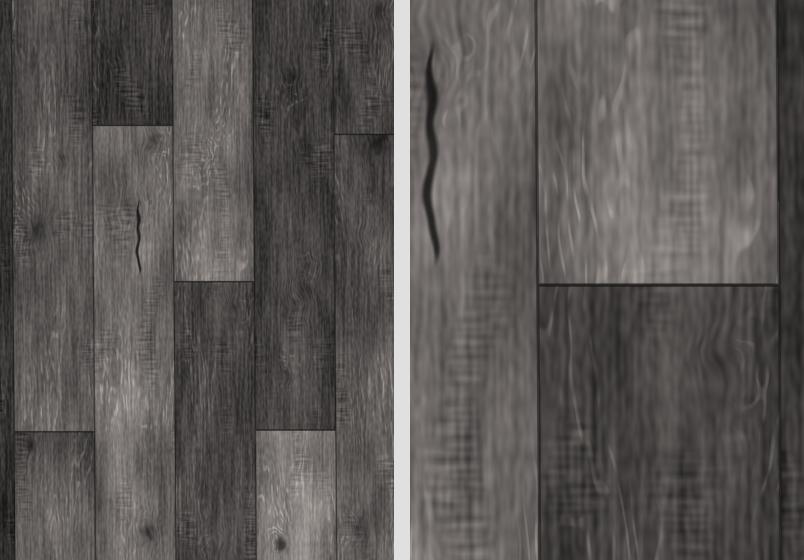
Left: the whole. Right: its middle third, enlarged.
Write a WebGL 2 fragment shader that draws this texture.

```glsl
#version 300 es
precision highp float;
// Dark grey limed oak floor: staggered vertical planks with pale grain, knots and saw marks.
uniform vec2 u_resolution;
out vec4 fragColor;

const float PLANK_WIDTH = 0.1436;   // all lengths are in canvas heights
const float FIRST_SEAM = 0.0234;
const float SEAM_LEAN = 0.007;
const vec3 WOOD_TINT = vec3(1.03, 0.985, 0.965);
const vec3 SEAM_COLOR = vec3(0.10, 0.09, 0.09);

// Height of the end joint in each column
const float JOINTS[6] = float[6](-1.0, 0.229, 0.776, 0.497, 0.232, 0.760);
// Brightness: lower plank bottom and top, upper plank bottom and top
const vec4 TONES[6] = vec4[6](
  vec4(0.17, 0.17, 0.16, 0.21), vec4(0.38, 0.27, 0.35, 0.29),
  vec4(0.40, 0.41, 0.20, 0.22), vec4(0.27, 0.25, 0.41, 0.36),
  vec4(0.50, 0.45, 0.27, 0.22), vec4(0.38, 0.25, 0.25, 0.27));

float hash(vec2 p) {
  vec3 a = fract(vec3(p.xyx) * vec3(0.1031, 0.1030, 0.0973));
  a += dot(a, a.yzx + 33.33);
  return fract((a.x + a.y) * a.z);
}

float cornerSlope(vec2 cell, vec2 offset) {
  float angle = 6.2832 * hash(cell);
  return dot(vec2(cos(angle), sin(angle)), offset);
}

// Gradient noise, about -0.6 to 0.6
float noise(vec2 p) {
  vec2 i = floor(p), f = p - i, e = vec2(1.0, 0.0);
  vec2 w = f * f * f * (f * (f * 6.0 - 15.0) + 10.0);
  float low = mix(cornerSlope(i, f), cornerSlope(i + e, f - e), w.x);
  float high = mix(cornerSlope(i + e.yx, f - e.yx), cornerSlope(i + 1.0, f - 1.0), w.x);
  return mix(low, high, w.y);
}

float fbm(vec2 p) {
  float sum = 0.0, amp = 1.0;
  for (int i = 0; i < 4; i++) {
    sum += amp * noise(p);
    p = p * 2.1 + 19.7;
    amp *= 0.55;
  }
  return sum;
}

// x: bend of the growth rings around knots, y: darkness of the knots
vec2 knots(vec2 q, vec2 id) {
  vec2 sum = vec2(0.0);
  for (int i = 0; i < 3; i++) {
    vec2 key = id * 13.0 + float(i) * 5.3 + 40.0;
    vec2 center = vec2((hash(key) - 0.5) * 0.09, (float(i) + hash(key + 1.7)) / 3.0);
    float size = mix(0.009, 0.022, hash(key + 3.1));
    vec2 d = (q - center) / (size * vec2(1.0, 1.5));
    d += 0.5 * vec2(noise(q * 70.0 + key), noise(q * 60.0 - key));
    float r2 = dot(d, d);
    sum += vec2(4.5 * exp(-0.35 * r2), hash(key + 6.9) * (exp(-3.0 * r2) + 0.35 * exp(-0.4 * r2)));
  }
  return sum;
}

// Pale ring lines: nested arches along the plank, warped by noise and knots
float ringLines(vec2 q, vec2 seed, float bend, float arch) {
  float x = q.x + 0.015 * noise(vec2(3.0, q.y * 4.0) + seed);
  float field = 95.0 * sqrt(x * x + 0.00002) - 12.0 * arch * q.y + bend;
  field += 5.0 * noise(q * vec2(16.0, 3.5) + seed) + 0.7 * noise(q * vec2(90.0, 24.0) + seed);
  float soft = clamp(fwidth(field), 0.08, 0.4);
  float line = 1.0 - smoothstep(0.05, 0.08 + soft, abs(fract(field) - 0.5));
  float patches = smoothstep(-0.12, 0.35, noise(q * vec2(17.0, 5.0) + seed + 8.0));
  float breaks = smoothstep(-0.3, 0.25, noise(q * vec2(170.0, 45.0) + seed));
  return line * patches * breaks;
}

// Short saw marks across the grain, in scattered patches
float sawMarks(vec2 q, vec2 seed) {
  float patches = smoothstep(0.1, 0.45, noise(q * vec2(20.0, 9.0) + seed + 31.0));
  return patches * noise(q * vec2(38.0, 230.0) + seed);
}

// Tapering split along the grain
float split(vec2 q, vec2 center, float halfLength, float width) {
  float t = (q.y - center.y) / halfLength;
  float x = q.x - center.x + 0.007 * noise(vec2(5.0, q.y * 30.0));
  float w = width * max(1.0 - t * t, 0.0) * (0.7 + noise(vec2(9.0, q.y * 45.0)));
  return (1.0 - smoothstep(w * 0.3, w + 0.002, abs(x))) * smoothstep(1.0, 0.8, abs(t));
}

float seam(float dist, float halfWidth, float pixel) {
  return 1.0 - smoothstep(halfWidth - 0.5 * pixel, halfWidth + pixel, abs(dist));
}

void main() {
  float pixel = 1.0 / u_resolution.y;
  vec2 p = gl_FragCoord.xy * pixel;

  // Plank layout
  float across = (p.x - FIRST_SEAM + SEAM_LEAN * (p.y - 0.5)) / PLANK_WIDTH;
  float column = floor(across);
  int index = clamp(int(column) + 1, 0, 5);
  float joint = JOINTS[index];
  float upper = step(joint, p.y);
  vec2 id = vec2(column + 2.0, upper);
  vec2 seed = id * vec2(17.3, 29.1) + 50.0;
  vec2 q = vec2((across - column - 0.5) * PLANK_WIDTH, p.y);

  // Plank brightness and soft stains
  vec4 ends = TONES[index];
  float lowerTone = mix(ends.x, ends.y, clamp(p.y / max(joint, 0.01), 0.0, 1.0));
  float upperTone = mix(ends.z, ends.w, clamp((p.y - joint) / (1.0 - joint), 0.0, 1.0));
  float tone = mix(lowerTone, upperTone, upper);
  tone *= 1.06 - 26.0 * q.x * q.x + 0.32 * fbm(q * vec2(15.0, 5.0) + seed);

  // Grain, pores and marks
  vec2 knot = knots(q, id);
  vec2 grain = q + vec2(0.004 * knot.x * noise(q * 25.0 + seed), 0.0);
  tone += 0.10 * noise(grain * vec2(250.0, 14.0) + seed) + 0.06 * noise(grain * vec2(95.0, 6.0) + seed);
  tone += 0.07 * noise(grain * vec2(280.0, 90.0) + seed);
  tone += 0.12 * sawMarks(q, seed);
  float arch = mix(0.5, 1.2, hash(id + 4.0));
  tone += (0.07 + 0.14 * tone) * ringLines(q, seed, knot.x, arch);
  tone *= 1.0 - 0.55 * min(knot.y, 1.0);
  float splitPlank = float(index == 2) * (1.0 - upper);
  tone *= 1.0 - 0.7 * splitPlank * split(q, vec2(0.009, 0.575), 0.07, 0.004);

  // Seams between planks
  vec3 color = WOOD_TINT * clamp(tone, 0.09, 0.72);
  float side = seam((across - floor(across + 0.5)) * PLANK_WIDTH, 0.0008, pixel);
  float end = seam(p.y - joint, 0.0008, pixel);
  color = mix(color, SEAM_COLOR, max(0.6 * side, 0.8 * end));
  fragColor = vec4(color, 1.0);
}
```
